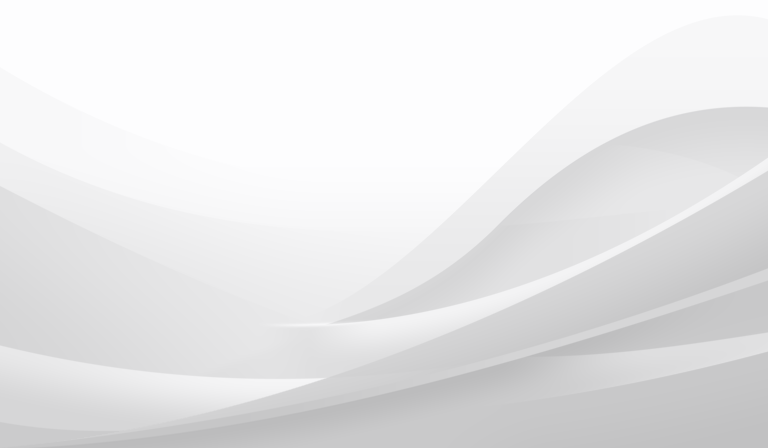
This background is drawn by a Shadertoy shader. Its source:

```glsl
// Soft grey sheets sweeping in overlapping waves below a near-white sky.
// Each sheet fills the area under a cubic curve with its own gradient;
// sheets are painted back to front, some fading in along x.

// Cubic through four heights spaced evenly from x0 to x1.
float curve(float x, float x0, float x1, vec4 h) {
    float t = 3.0 * (x - x0) / (x1 - x0);
    float a = t - 1.0, b = t - 2.0, c = t - 3.0;
    return dot(h, vec4(-a * b * c / 6.0, t * b * c / 2.0, -t * a * c / 2.0, t * a * b / 6.0));
}

// Paints a tone where depth below the sheet's edge is positive.
float sheet(float base, float depth, float tone, float opacity) {
    float pixel = 0.9 / iResolution.y;
    return mix(base, tone, opacity * smoothstep(-pixel, pixel, depth));
}

void mainImage(out vec4 fragColor, in vec2 fragCoord) {
    vec2 p = fragCoord / iResolution.xy;
    float x = p.x, y = p.y;

    // Sky
    float tone = mix(0.993, 0.925, smoothstep(0.68, 0.24, y));

    // Faint veils on the left
    float depth = curve(x, 0.0, 0.52, vec4(0.85, 0.702, 0.614, 0.578)) - y;
    tone = sheet(tone, depth, tone - 0.022, smoothstep(0.42, 0.0, x));
    float veil = curve(x, 0.0, 0.86, vec4(0.682, 0.511, 0.487, 0.531)) - y;
    tone = sheet(tone, veil, tone - 0.03, smoothstep(0.6, 0.0, x));

    // Left slope
    depth = curve(x, 0.0, 0.4, vec4(0.585, 0.471, 0.368, 0.28)) - y;
    float slopeTone = mix(0.875, 0.835, smoothstep(0.0, 0.35, depth)) + 0.09 * x;
    tone = sheet(tone, depth, slopeTone, mix(1.0, 0.65, smoothstep(0.05, 0.35, x)));

    // Pale far hill
    depth = curve(x, 0.39, 1.0, vec4(0.287, 0.529, 0.848, 0.957)) - y;
    float hillTone = mix(0.967, 0.91, smoothstep(0.9, 0.3, y));
    tone = sheet(tone, depth, hillTone, smoothstep(0.38, 0.46, x));

    // Near hill: a valley-side piece joined to a crest piece
    float crest = x < 0.651
        ? curve(x, 0.39, 0.651, vec4(0.256, 0.307, 0.381, 0.502))
        : curve(x, 0.651, 1.0, vec4(0.502, 0.661, 0.744, 0.76));
    depth = crest - y;
    hillTone = mix(0.845, 0.895, smoothstep(0.0, 0.17, depth));
    tone = sheet(tone, depth, hillTone, smoothstep(0.39, 0.42, x));
    float inner = curve(x, 0.74, 1.0, vec4(0.682, 0.672, 0.638, 0.57)) - y;
    float inside = smoothstep(0.0, 0.03, depth);
    tone = sheet(tone, inner, tone + 0.012, inside * smoothstep(0.72, 0.85, x));
    tone = sheet(tone, veil, tone - 0.012, inside * smoothstep(0.9, 0.8, x));

    // Bright ribbon
    depth = curve(x, 0.325, 1.0, vec4(0.276, 0.303, 0.428, 0.648)) - y;
    float ribbonTone = mix(0.955, 0.865, smoothstep(0.0, 0.1, depth));
    ribbonTone = mix(0.875, ribbonTone, smoothstep(0.37, 0.5, x));
    tone = sheet(tone, depth, ribbonTone, smoothstep(0.33, 0.42, x));
    tone += 0.06 * exp(-pow(depth * 250.0, 2.0)) * smoothstep(0.33, 0.4, x) * smoothstep(0.5, 0.42, x);

    // Lower left wave, bright along its rim
    float leftWave = curve(x, 0.0, 0.651, vec4(0.229, 0.166, 0.157, 0.2)) - y;
    float waveTone = mix(0.91 + 0.05 * smoothstep(0.0, 0.35, x), 0.838, smoothstep(0.0, 0.13, leftWave));
    tone = sheet(tone, leftWave, waveTone, smoothstep(0.56, 0.46, x));
    depth = curve(x, 0.0, 0.39, vec4(0.058, 0.038, 0.049, 0.076)) - y;
    tone = sheet(tone, depth, 0.795, smoothstep(0.4, 0.2, x));

    // Broad grey sweep under the ribbon
    depth = curve(x, 0.0, 1.0, vec4(0.0, 0.108, 0.318, 0.619)) - y;
    float sweepTone = mix(0.845, 0.76, smoothstep(0.0, 0.28, depth + 0.16 * (1.0 - x)));
    tone = sheet(tone, depth, sweepTone, 1.0);
    tone = sheet(tone, leftWave, tone + 0.012, smoothstep(0.66, 0.5, x) * step(0.0, depth));

    // Narrow band with a darker underside
    depth = curve(x, 0.0, 1.0, vec4(0.0, 0.081, 0.213, 0.401)) - y;
    tone = sheet(tone, depth, mix(0.775, 0.84, smoothstep(0.25, 0.8, x)), 1.0);
    depth = curve(x, 0.0, 1.0, vec4(-0.003, 0.061, 0.195, 0.374)) - y;
    float underTone = mix(0.735, 0.79, smoothstep(0.0, 0.09, depth));
    underTone = mix(underTone, 0.785, smoothstep(0.7, 1.0, x));
    tone = sheet(tone, depth, underTone, 1.0);

    // Light fold at lower right, then the dark corner
    depth = curve(x, 0.443, 1.0, vec4(0.26, 0.206, 0.215, 0.258)) - y;
    float foldTone = mix(0.87, 0.785, smoothstep(0.0, 0.11, depth));
    tone = sheet(tone, depth, foldTone, smoothstep(0.64, 0.86, x));
    depth = curve(x, 0.52, 1.0, vec4(0.076, 0.103, 0.15, 0.215)) - y;
    float rim = exp(-max(-depth, 0.0) * 45.0) * (1.0 - smoothstep(-0.002, 0.002, depth));
    tone += 0.05 * rim * smoothstep(0.6, 0.9, x);
    float cornerTone = mix(0.785, 0.755, smoothstep(0.0, 0.2, depth));
    tone = sheet(tone, depth, cornerTone, smoothstep(0.52, 0.72, x));

    fragColor = vec4(vec3(tone, tone, tone + 0.004), 1.0);
}
```
